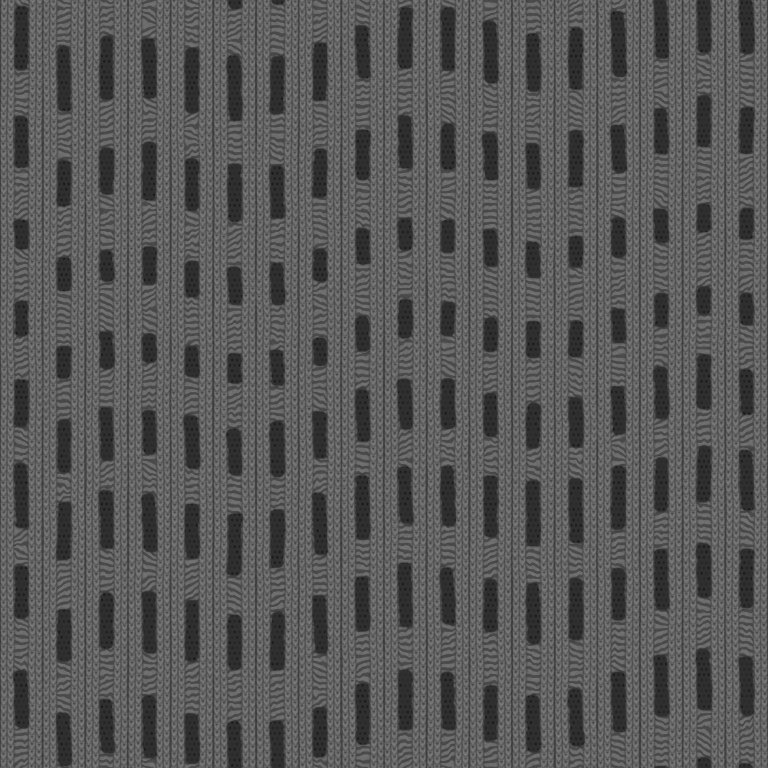
Write a three.js fragment shader that draws this texture.

```glsl
// Grey rib knit with 18 columns of dark slit holes in 8 wavy rows, joined by ladder threads.
varying vec2 vUv;

// Layout: one unit is one column pitch
const float COLUMNS = 18.0;
const float ROWS = 8.0;
const float STITCHES = 102.0;      // stitches down the canvas
const float WALES = 6.0;           // wale slots per column, two of them are ladder
const float HOLE_HALF_WIDTH = 0.155;
const float HOLE_HALF_HEIGHT = 0.59;
const float HOLE_ROUNDING = 0.11;
const float EDGE = 0.025;
const float WAVE_PERIOD = 7.0;     // columns per wave of the hole rows
const float WAVE_HEIGHT = 0.42;
const float TAU = 6.28319;

const vec3 YARN_LIGHT = vec3(0.465);
const vec3 YARN_MID = vec3(0.375);
const vec3 YARN_SHADOW = vec3(0.245);
const vec3 BACKING = vec3(0.185);
const vec3 BACKING_PORE = vec3(0.10);

float hash(vec2 p) {
  return fract(sin(dot(p, vec2(127.1, 311.7))) * 43758.5453);
}

float noise(vec2 p) {
  vec2 i = floor(p);
  vec2 f = fract(p);
  f = f * f * (3.0 - 2.0 * f);
  return mix(mix(hash(i), hash(i + vec2(1.0, 0.0)), f.x),
             mix(hash(i + vec2(0.0, 1.0)), hash(i + vec2(1.0, 1.0)), f.x), f.y);
}

// Vertical shift of a column: a wave on a falling slope
float columnShift(float column) {
  float n = column < 0.5 ? COLUMNS : column;
  float slope = max(0.75 - 0.094 * n, -0.56);
  return 0.14 + slope + WAVE_HEIGHT * cos(TAU * (n - 5.6) / WAVE_PERIOD);
}

float roundedBox(vec2 p, vec2 halfSize, float r) {
  vec2 q = abs(p) - halfSize + r;
  return length(max(q, 0.0)) + min(max(q.x, q.y), 0.0) - r;
}

// Signed distance to the nearest hole of a column
float holeDistance(vec2 p, float column) {
  float d = 10.0;
  float shift = columnShift(column);
  for (int i = -1; i <= 8; i++) {
    float row = float(i);
    vec2 id = vec2(column, mod(row, ROWS));
    float turn = TAU * row / ROWS;
    float centre = 1.08 + row * COLUMNS / ROWS + 0.4 * cos(turn - 0.94) + shift;
    centre += 0.12 * (hash(id) - 0.5);
    float halfHeight = HOLE_HALF_HEIGHT + 0.15 * cos(turn + 1.1)
                     + 0.08 * cos(2.0 * turn - 0.94) + 0.15 * (hash(id + 7.0) - 0.5);
    vec2 q = p - vec2(0.0, centre);
    q.x -= 0.08 * (hash(id + 3.0) - 0.3) * q.y;
    d = min(d, roundedBox(q, vec2(HOLE_HALF_WIDTH, halfHeight), HOLE_ROUNDING));
  }
  return d;
}

// Chain of V stitches with a dark eye; a runs -0.5..0.5 across the wale
vec3 waleColor(float a, float stitch) {
  float phase = fract(stitch + abs(a) * 1.1);
  float leg = 0.5 - 0.5 * cos(TAU * phase);
  float groove = smoothstep(0.27, 0.5, abs(a));
  vec2 eye = vec2(a / 0.2, (fract(stitch) - 0.05) / 0.24);
  float eyeShade = exp(-dot(eye, eye));
  vec3 color = mix(YARN_MID, YARN_LIGHT, smoothstep(0.05, 0.7, leg));
  return mix(color, YARN_SHADOW, clamp(0.6 * groove + 0.8 * eyeShade, 0.0, 1.0));
}

// Loose slanted rungs between two holes; a runs -1..1 across the ladder
vec3 ladderColor(float a, float stitch, float column) {
  float slant = noise(vec2(column * 5.3, stitch * 0.45)) - 0.5;
  float bend = 0.5 * noise(vec2(a * 2.0 + column * 9.0, stitch * 0.8));
  float rung = 0.5 + 0.5 * cos(TAU * (stitch * 1.15 + slant * a * 1.5 + bend));
  vec3 color = mix(YARN_SHADOW, YARN_LIGHT, 0.2 + 0.65 * smoothstep(0.1, 0.75, rung));
  return mix(color, YARN_SHADOW, 0.4 * smoothstep(0.7, 1.0, abs(a)));
}

// Dark layer seen through the holes
vec3 backingColor(vec2 p) {
  vec2 g = p * vec2(9.0, 8.0);
  g.x += 0.5 * mod(floor(g.y), 2.0);
  float pore = 1.0 - smoothstep(0.12, 0.38, length(fract(g) - 0.5));
  return mix(BACKING, BACKING_PORE, pore * (0.2 + 0.8 * hash(floor(g))));
}

void main() {
  vec2 p = vec2(vUv.x, 1.0 - vUv.y) * COLUMNS;
  float column = floor(p.x);
  float x = fract(p.x) - 0.5;
  float stitch = p.y * STITCHES / COLUMNS;

  // Knit: wales sway a little, the ladder fills the middle slots
  float sway = 0.035 * (noise(vec2(column * 3.7, p.y * 1.6)) - 0.5);
  float slot = (x + sway) * WALES;
  float wale = floor(slot);
  float offset = hash(vec2(column, wale)) + 0.3 * noise(vec2(p.x, p.y * 0.8));
  vec3 chain = waleColor(fract(slot) - 0.5, stitch + offset);
  vec3 ladder = ladderColor(slot, stitch, column);
  vec3 color = mix(ladder, chain, smoothstep(0.92, 1.08, abs(slot)));

  // Seam halfway between hole columns, then fibre grain
  color *= 1.0 - 0.22 * smoothstep(0.455, 0.495, abs(x));
  color *= 0.95 + 0.1 * noise(p * 22.0);

  // Holes with lumpy edges and a thin shadow
  float lumps = 0.05 * (noise(vec2(p.x * 4.0, stitch * 0.9)) - 0.5);
  float d = holeDistance(vec2(x, p.y), column) + lumps;
  color *= 1.0 - 0.15 * (1.0 - smoothstep(0.0, 0.07, d));
  color = mix(backingColor(p), color, smoothstep(-EDGE, EDGE, d));

  gl_FragColor = vec4(color, 1.0);
}
```
